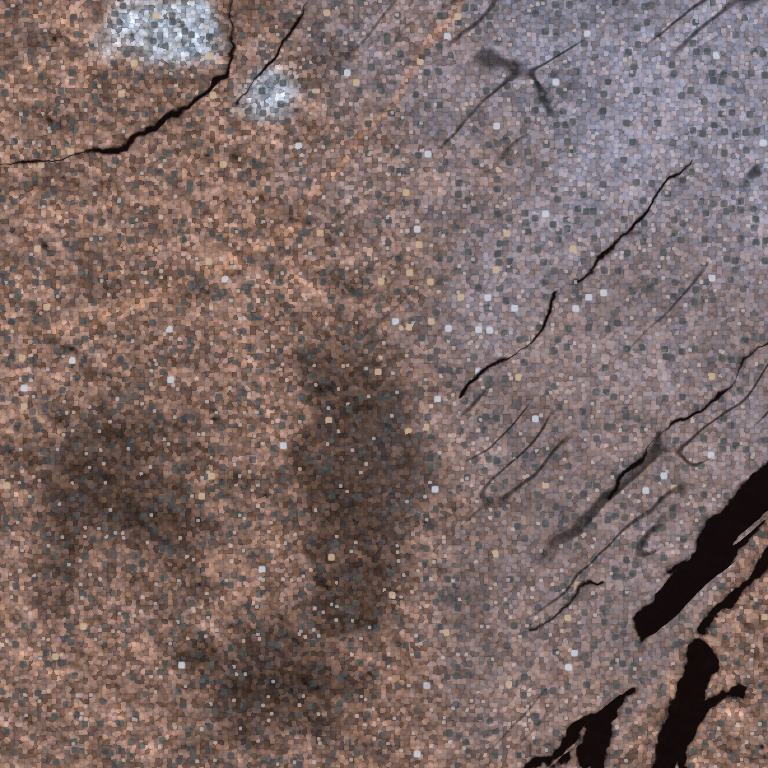
This texture is drawn by a WebGL 1 fragment shader. Its source:

```glsl
precision highp float;
// Weathered, gritty rock face: brown rubble on the left, smooth mauve stone on the right.
// Layered noise gives tint and relief, jittered cells give mineral grains,
// and warped segments cut the cracks, the pale vein and the black crevice.
uniform vec2 u_resolution;

vec3 hash3(vec2 p) {
  vec3 q = fract(p.xyx * vec3(0.1031, 0.1030, 0.0973));
  q += dot(q, q.yxz + 33.33);
  return fract((q.xxy + q.yzz) * q.zyx);
}

float noise(vec2 p) {
  vec2 i = floor(p), f = fract(p);
  f *= f * (3.0 - 2.0 * f);
  return mix(mix(hash3(i).x, hash3(i + vec2(1, 0)).x, f.x),
             mix(hash3(i + vec2(0, 1)).x, hash3(i + 1.0).x, f.x), f.y);
}

float fbm(vec2 p) {
  float sum = 0.0, amp = 0.533;
  for (int i = 0; i < 4; i++) {
    sum += amp * noise(p);
    p = mat2(1.6, 1.2, -1.2, 1.6) * p + 17.3;
    amp *= 0.5;
  }
  return sum;
}

// Nearest blocky grain: xyz = its random values, w = distance to its centre
vec4 grain(vec2 p) {
  vec4 best = vec4(0.0, 0.0, 0.0, 9.0);
  for (int y = -1; y <= 1; y++)
    for (int x = -1; x <= 1; x++) {
      vec2 cell = floor(p) + vec2(x, y);
      vec3 h = hash3(cell + 40.0);
      vec2 d = abs(p - cell - 0.15 - 0.7 * h.xy);
      float dist = mix(length(d), max(d.x, d.y), 0.6);
      if (dist < best.w) best = vec4(hash3(cell + 311.0), dist);
    }
  return best;
}

// Signed distance to a bar from a to b with half width w
float bar(vec2 p, vec2 a, vec2 b, float w) {
  vec2 ab = b - a;
  return length(p - a - ab * clamp(dot(p - a, ab) / dot(ab, ab), 0.0, 1.0)) - w;
}

float relief(vec2 p) {
  return fbm(p * 52.0) + 1.2 * noise(p * 23.0 + 5.0);
}

float blob(vec2 p, vec2 centre, vec2 size) {
  vec2 d = (p - centre) / size;
  return exp(-dot(d, d));
}

void main() {
  vec2 p = gl_FragCoord.xy / u_resolution;
  float px = 1.0 / u_resolution.y;
  float broad = fbm(p * 5.0 + 3.0), patchy = fbm(p * 13.0 + 9.0);
  vec2 along = mat2(0.75, -0.66, 0.66, 0.75) * p; // x follows the bedding
  float streak = noise(along * vec2(14.0, 85.0));
  float rough = 1.0 - smoothstep(-0.16, 0.16, p.x - 0.55 + (p.y - 0.5) * 0.25 + (broad - 0.5) * 0.4);
  float beyond = smoothstep(0.02, 0.06, p.x - 0.75 - 0.62 * p.y);
  rough = max(rough, beyond);

  // Broad tints
  vec3 col = mix(vec3(0.55, 0.48, 0.48), vec3(0.56, 0.445, 0.40), rough);
  float blue = smoothstep(0.75, 1.45, p.x * 0.5 + p.y + (broad - 0.5) * 0.8) * (1.0 - rough);
  col = mix(col, vec3(0.59, 0.58, 0.65), blue * 0.9);
  float pale = blob(p, vec2(0.23, 0.96), vec2(0.09, 0.06)) + 0.7 * blob(p, vec2(0.35, 0.88), vec2(0.04));
  col = mix(col, vec3(0.68, 0.73, 0.80), smoothstep(0.25, 0.8, pale + (patchy - 0.5) * 0.9) * 0.85);
  float stain = blob(p, vec2(0.47, 0.36), vec2(0.09, 0.25)) + blob(p, vec2(0.16, 0.36), vec2(0.16, 0.13))
              + blob(p, vec2(0.33, 0.09), vec2(0.11, 0.09)) + 0.7 * blob(p, vec2(0.43, 0.94), vec2(0.05));
  col *= 1.0 - 0.42 * smoothstep(0.25, 0.95, stain + (patchy - 0.5) * 1.5);
  col *= 0.84 + 0.32 * patchy;

  // Pale vein curving up through the rubble
  vec2 bent = p + 0.025 * (vec2(noise(p * 16.0), noise(p * 16.0 + 50.0)) - 0.5);
  float vein = min(bar(bent, vec2(-0.02, 0.57), vec2(0.15, 0.59), 0.003), bar(bent, vec2(0.15, 0.59), vec2(0.38, 0.71), 0.004));
  vein = min(vein, min(bar(bent, vec2(0.38, 0.71), vec2(0.48, 0.84), 0.002), bar(bent, vec2(0.48, 0.84), vec2(0.61, 1.0), 0.002)));
  col = mix(col, vec3(0.67, 0.51, 0.43), 0.6 * (1.0 - smoothstep(0.0, 0.008, vein)));

  // Relief lit from below, with shadowed ledges above the stones
  float slope = relief(p + vec2(0.001, 0.003)) - relief(p - vec2(0.001, 0.003));
  col *= 1.0 + clamp(slope, -0.6, 0.6) * mix(0.3, 0.85, rough);
  col *= 1.0 - 0.55 * rough * smoothstep(0.26, 0.5, -slope);

  // Fine grit, then dark green-grey and bright mineral grains
  vec4 fine = grain(p * 165.0), mid = grain(p * 78.0);
  col *= 0.98 + (fine.x - 0.5) * mix(0.32, 0.52, rough) - 0.14 * smoothstep(0.35, 0.7, fine.w);
  col += (fine.y - 0.5) * vec3(0.05, 0.0, -0.05);
  float body = 1.0 - smoothstep(0.26, 0.46, mid.w);
  col = mix(col, vec3(0.29, 0.31, 0.32) * (0.8 + 0.4 * fine.y), 0.72 * body * step(0.80, mid.z));
  float cluster = blob(p, vec2(0.54, 0.62), vec2(0.09, 0.12));
  vec3 bright = mix(vec3(0.80, 0.70, 0.58), vec3(0.80, 0.83, 0.88), step(0.5, mid.x));
  col = mix(col, bright, 0.85 * body * step(mid.z, 0.012 + 0.09 * cluster));
  col = mix(col, vec3(0.77, 0.72, 0.70), 0.7 * step(fine.z, 0.035) * (1.0 - smoothstep(0.3, 0.5, fine.w)));

  // Faint broken fissures along the bedding
  float fissure = abs(noise(along * vec2(5.0, 34.0) + 2.0 * broad) - 0.5);
  float gate = smoothstep(0.56, 0.72, noise(along * vec2(9.0, 15.0) + 70.0)) * (1.0 - rough);
  col *= 1.0 - 0.5 * gate * (1.0 - smoothstep(0.01, 0.06, fissure));

  // Jagged cracks whose width comes and goes
  vec2 q = bent + 0.016 * (vec2(fbm(p * 45.0), fbm(p * 45.0 + 90.0)) - 0.5);
  float w = 0.0052 * (noise(p * 28.0 + 8.0) - 0.22);
  float crack = min(bar(q, vec2(-0.02, 0.785), vec2(0.16, 0.805), w), bar(q, vec2(0.16, 0.805), vec2(0.29, 0.91), w));
  crack = min(crack, min(bar(q, vec2(0.29, 0.91), vec2(0.30, 1.02), w * 0.6), bar(q, vec2(0.31, 0.87), vec2(0.40, 1.0), w * 0.6)));
  crack = min(crack, min(bar(q, vec2(0.60, 0.475), vec2(0.70, 0.57), w * 0.7), bar(q, vec2(0.70, 0.57), vec2(0.72, 0.61), w)));
  crack = min(crack, min(bar(q, vec2(0.75, 0.63), vec2(0.90, 0.79), w * 0.8), bar(q, vec2(0.79, 0.35), vec2(1.02, 0.585), w)));
  crack = min(crack, bar(q, vec2(0.69, 0.17), vec2(0.79, 0.24), w * 0.6));

  // Deep crevice, split by streaks of rock, with curled ledges beside it
  float cleft = min(bar(q, vec2(0.69, -0.01), vec2(0.79, 0.07), 0.006), bar(q, vec2(0.77, 0.02), vec2(0.85, 0.19), 0.014));
  cleft = min(cleft, min(bar(q, vec2(0.85, 0.19), vec2(0.93, 0.28), 0.025), bar(q, vec2(0.93, 0.28), vec2(1.03, 0.39), 0.028)));
  cleft = min(cleft, min(bar(q, vec2(0.865, -0.02), vec2(0.905, 0.15), 0.019), bar(q, vec2(0.92, 0.18), vec2(1.02, 0.28), 0.008)));
  float curl = abs(length((q - vec2(0.945, 0.03)) * vec2(1.0, 0.8)) - 0.055) - 0.006;
  cleft = min(cleft, max(curl, q.x - 0.97));
  cleft += 0.022 * (fbm(p * 38.0 + 30.0) - 0.5) + 0.02 * smoothstep(0.62, 0.9, streak);
  float shadow = 1.0 - smoothstep(-px, 1.5 * px, min(crack, cleft));
  col *= 1.0 - 0.3 * (1.0 - smoothstep(0.0, 0.007, min(crack + 0.002, cleft)));
  col = mix(col, vec3(0.06, 0.03, 0.03), 0.95 * shadow);

  gl_FragColor = vec4(clamp(col, 0.0, 1.0), 1.0);
}
```
